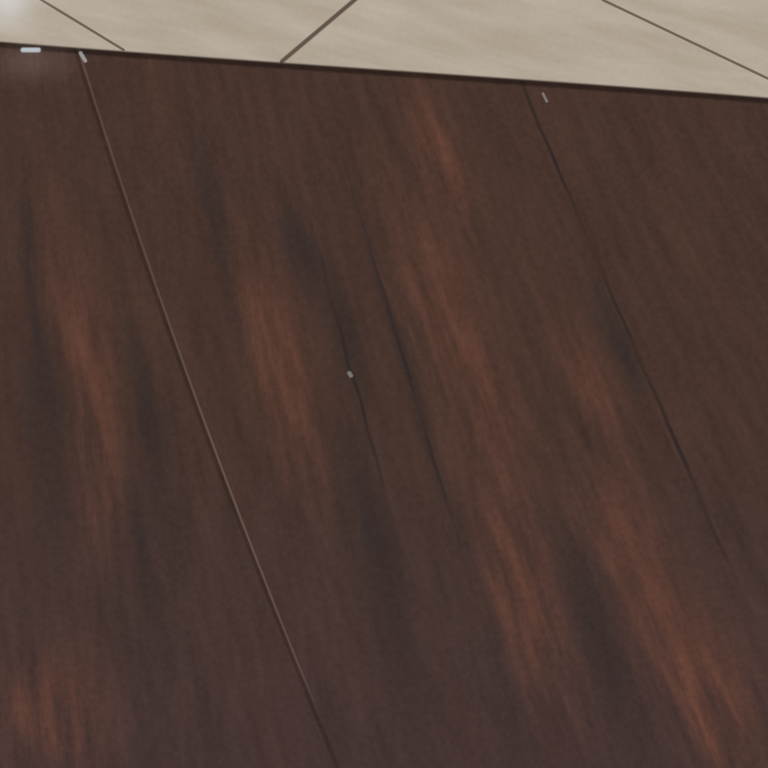
A WebGL 2 fragment shader for this texture:

```glsl
#version 300 es
precision highp float;
uniform vec2 u_resolution;
out vec4 fragColor;

const vec3 WOOD = vec3(0.282, 0.208, 0.177);
const vec3 WOOD_RED = vec3(0.385, 0.250, 0.208);
const vec3 WOOD_DARK = vec3(0.205, 0.170, 0.165);
const vec3 WOOD_COOL = vec3(0.270, 0.205, 0.195);
const vec3 TILE = vec3(0.675, 0.625, 0.560);
const vec3 TILE_PALE = vec3(0.735, 0.690, 0.630);
const vec3 GROUT = vec3(0.345, 0.290, 0.255);
const vec3 SEAM_LIGHT = vec3(0.430, 0.350, 0.310);
const vec3 GLINT = vec3(0.720, 0.750, 0.770);
const float EDGE_LEFT = 0.945;     // wood edge height at the left side
const float EDGE_DROP = 0.073;     // fall of that edge across the canvas
const float GRAIN_TOP = 0.93;      // height where the grain fan begins
const float GRAIN_LEAN = 0.10;
const float GRAIN_SPREAD = 0.50;

// Smudges in grain space: centre, height, half width, half length
const vec4 KNOTS[11] = vec4[11](
  vec4(0.012, 0.45, 0.022, 0.14), vec4(0.012, 0.66, 0.007, 0.10),
  vec4(0.115, 0.45, 0.013, 0.13), vec4(0.090, 0.28, 0.011, 0.10),
  vec4(0.231, 0.70, 0.012, 0.12), vec4(0.325, 0.68, 0.022, 0.06),
  vec4(0.350, 0.56, 0.013, 0.07), vec4(0.408, 0.52, 0.009, 0.22),
  vec4(0.325, 0.28, 0.024, 0.20), vec4(0.510, 0.17, 0.022, 0.12),
  vec4(0.645, 0.55, 0.015, 0.06));
const vec4 BLUSHES[9] = vec4[9](
  vec4(0.478, 0.55, 0.040, 0.20), vec4(0.455, 0.22, 0.036, 0.14),
  vec4(0.600, 0.50, 0.026, 0.08), vec4(0.572, 0.30, 0.038, 0.13),
  vec4(0.600, 0.10, 0.050, 0.12), vec4(0.530, 0.82, 0.026, 0.09),
  vec4(0.275, 0.55, 0.035, 0.16), vec4(0.065, 0.50, 0.028, 0.18),
  vec4(0.000, 0.09, 0.045, 0.09));

vec2 gradientAt(vec2 cell) {
  float angle = 6.2832 * fract(sin(dot(cell, vec2(127.1, 311.7))) * 43758.55);
  return vec2(cos(angle), sin(angle));
}

float gradientNoise(vec2 p) {
  vec2 i = floor(p), f = fract(p);
  vec2 u = f * f * f * (f * (f * 6.0 - 15.0) + 10.0);
  vec2 e = vec2(1.0, 0.0);
  float low = mix(dot(gradientAt(i), f), dot(gradientAt(i + e), f - e), u.x);
  float high = mix(dot(gradientAt(i + e.yx), f - e.yx), dot(gradientAt(i + 1.0), f - 1.0), u.x);
  return mix(low, high, u.y);
}

float fbm(vec2 p) {
  float sum = 0.0, amp = 1.0;
  for (int i = 0; i < 4; i++) {
    sum += amp * gradientNoise(p);
    p = p * 2.03 + 17.3;
    amp *= 0.55;
  }
  return sum;
}

float segment(vec2 p, vec2 a, vec2 b) {
  vec2 ab = b - a;
  return length(p - a - ab * clamp(dot(p - a, ab) / dot(ab, ab), 0.0, 1.0));
}

float stroke(float dist, float width) {
  return 1.0 - smoothstep(width * 0.4, width * 1.6, abs(dist));
}

float smudge(vec2 p, vec4 s) {
  vec2 q = (p - s.xy) / s.zw;
  return exp(-dot(q, q));
}

vec3 tileColor(vec2 uv) {
  float veins = fbm(vec2(uv.x * 5.0 - uv.y * 4.0, uv.y * 32.0 + uv.x * 9.0));
  vec3 col = mix(TILE, TILE_PALE, clamp(0.4 + 0.7 * veins, 0.0, 1.0));
  col += 0.012 * gradientNoise(uv * 170.0);
  float joint = segment(uv, vec2(0.046, 1.005), vec2(0.161, 0.935));
  joint = min(joint, segment(uv, vec2(0.785, 1.0), vec2(1.01, 0.893)));
  col = mix(col, GROUT, 0.75 * stroke(joint, 0.0016));
  joint = segment(uv, vec2(0.464, 1.002), vec2(0.367, 0.920));
  col = mix(col, GROUT, 0.9 * stroke(joint, 0.0026));
  return mix(col, vec3(0.85), 0.7 * exp(-900.0 * dot(uv - vec2(0.01, 1.0), uv - vec2(0.01, 1.0))));
}

vec3 woodColor(vec2 uv) {
  float d = GRAIN_TOP - uv.y;
  float seam = uv.x - (0.104 + 0.31 * d + 0.06 * d * d);
  vec2 grain = vec2((uv.x - GRAIN_LEAN * d) / (1.0 + GRAIN_SPREAD * d), uv.y);
  vec2 plank = vec2(seam < 0.0 ? 7.3 : 0.0, 0.0);
  float broad = fbm(grain * vec2(18.0, 3.5) + plank);
  float streak = fbm(grain * vec2(65.0, 8.0) + plank);
  float fine = gradientNoise(uv * 95.0) + gradientNoise(uv * 190.0);

  // Warm bands and dark knots, frayed along the grain
  vec2 frayed = grain + vec2(0.012 * broad + 0.007 * streak, 0.04 * streak);
  float red = 0.0, dark = 0.0;
  for (int i = 0; i < 9; i++) red += smudge(frayed, BLUSHES[i]);
  for (int i = 0; i < 11; i++) dark += smudge(frayed, KNOTS[i]);
  vec3 col = mix(WOOD, WOOD_COOL, smoothstep(0.55, 0.0, uv.y));
  col = mix(col, WOOD_RED, clamp(red * (0.62 + 0.5 * streak) + 0.18 * broad, 0.0, 1.0));
  col = mix(col, WOOD_DARK, clamp(dark * (0.65 + 0.5 * streak) - 0.12 * broad, 0.0, 0.9));
  col *= 1.0 + 0.09 * streak + 0.06 * fine;

  // Hairline cracks following the grain
  float wander = 0.004 * gradientNoise(vec2(uv.y * 14.0, 3.0));
  float crack = stroke(grain.x - 0.662 - wander, 0.0022) * smoothstep(0.22, 0.32, uv.y);
  crack += stroke(grain.x - 0.345 - 2.0 * wander, 0.002) * smudge(grain, vec4(0.345, 0.52, 0.1, 0.16));
  crack += stroke(grain.x - 0.405 + wander, 0.0018) * smudge(grain, vec4(0.405, 0.5, 0.1, 0.22));
  col = mix(col, WOOD_DARK * 0.85, clamp(0.55 * crack * (0.8 + streak), 0.0, 1.0));

  // Plank seam: shaded side and worn light lip
  col *= 1.0 - 0.16 * stroke(seam + 0.004, 0.003);
  float lip = smoothstep(0.03, 0.16, uv.y) * (0.45 + 0.3 * smudge(uv, vec4(0.31, 0.37, 0.2, 0.2)));
  return mix(col, SEAM_LIGHT, lip * stroke(seam, 0.0017));
}

void main() {
  vec2 uv = gl_FragCoord.xy / u_resolution;
  float edge = uv.y - (EDGE_LEFT - EDGE_DROP * uv.x - 0.008 * uv.x * (1.0 - uv.x) * (1.0 - 2.0 * uv.x));
  vec3 col = mix(woodColor(uv), tileColor(uv), smoothstep(-0.002, 0.002, edge));
  col *= 1.0 - 0.35 * stroke(edge + 0.003, 0.004);

  // Reflected sheen and small glints
  col += 0.09 * smudge(uv, vec4(0.04, 0.92, 0.045, 0.025)) * smoothstep(0.002, -0.002, edge);
  float glint = stroke(segment(uv, vec2(0.030, 0.935), vec2(0.050, 0.935)), 0.0032);
  glint += 0.7 * stroke(segment(uv, vec2(0.105, 0.931), vec2(0.111, 0.921)), 0.0025);
  glint += 0.5 * stroke(segment(uv, vec2(0.455, 0.514), vec2(0.457, 0.511)), 0.0028);
  glint += 0.45 * stroke(segment(uv, vec2(0.707, 0.878), vec2(0.712, 0.868)), 0.0018);
  col = mix(col, GLINT, clamp(glint, 0.0, 1.0));
  fragColor = vec4(col, 1.0);
}
```
